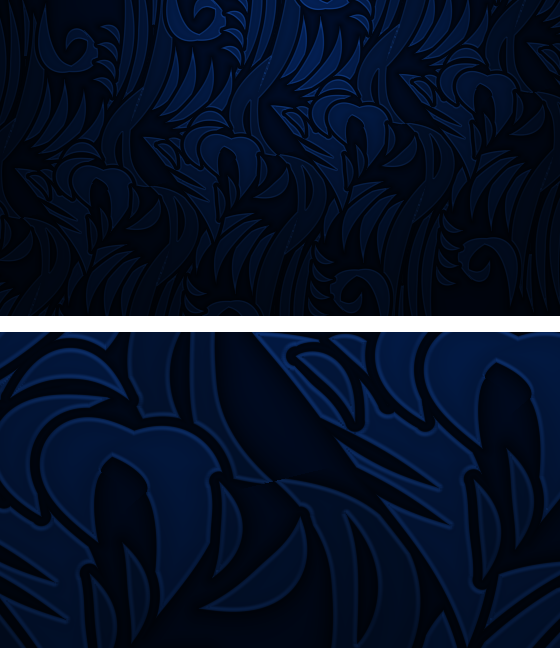
Top, the full canvas; bottom, a detail of the centre.
Write a Shadertoy shader that draws this pattern.

```glsl
#define VIEW_HEIGHT 4.32
#define STEP vec2(1.75, -0.43)
#define PIVOT vec2(3.80, 2.12)
#define GAP 0.045
#define SHADOW_WIDTH 0.07
#define RIM_WIDTH 0.011
#define LEAF_COLOR vec3(0.012, 0.122, 0.325)
#define GROOVE_COLOR vec3(0.001, 0.052, 0.165)
#define RIM_COLOR vec3(0.06, 0.15, 0.29)
#define AMBIENT 0.30
#define GLOW 0.76

const float PI = 3.14159265;
float relief = 1e3;  // signed distance to the raised leaves
float tone = 1.0;    // brightness of the nearest leaf

// Height measured across the slanted rows
float rowHeight(vec2 p) { return p.y - p.x * STEP.y / STEP.x; }

// Move p to the repeat closest to the chord a-c
vec2 repeatNear(vec2 p, vec2 a, vec2 c) {
    float rise = rowHeight(c) - rowHeight(a);
    float offset = rowHeight(p) - rowHeight(0.5 * (a + c));
    float t = clamp(0.5 + offset * rise / (rise * rise + 0.05), 0.0, 1.0);
    return p - STEP * round((p.x - mix(a.x, c.x, t)) / STEP.x);
}

// Distance to a quadratic curve whose width swells between pointed ends
float leaf(vec2 p, vec2 a, vec2 b, vec2 c, float width, float peak) {
    p = repeatNear(p, a, c);
    vec2 u = b - a, v = a - 2.0 * b + c, d = a - p;
    float k = 1.0 / dot(v, v);
    float kx = k * dot(u, v);
    float ky = k * (2.0 * dot(u, u) + dot(d, v)) / 3.0;
    float kz = k * dot(d, u);
    float m = ky - kx * kx;
    float q = kx * (2.0 * kx * kx - 3.0 * ky) + kz;
    float h = q * q + 4.0 * m * m * m;
    vec2 t;
    if (h >= 0.0) {
        vec2 r = 0.5 * (vec2(1, -1) * sqrt(h) - q);
        r = sign(r) * pow(abs(r), vec2(1.0 / 3.0));
        t = vec2(r.x + r.y - kx);
    } else {
        float z = sqrt(-m);
        float angle = acos(clamp(q / (2.0 * m * z), -1.0, 1.0)) / 3.0;
        float s = sin(angle) * sqrt(3.0), e = cos(angle);
        t = vec2(2.0 * e, -s - e) * z - kx;
    }
    t = clamp(t, 0.0, 1.0);
    vec2 f = d + (2.0 * u + v * t.x) * t.x;
    vec2 g = d + (2.0 * u + v * t.y) * t.y;
    vec2 best = dot(f, f) < dot(g, g) ? vec2(length(f), t.x) : vec2(length(g), t.y);
    return best.x - width * sin(PI * pow(best.y, peak));
}

// Lay a shape on top, separated by a groove
void inlay(float shape, float shade) {
    relief = max(relief, GAP - shape);
    if (shape < relief) { relief = shape; tone = shade; }
}

void carve(float slit) { relief = max(relief, -slit); }

// Tall ribbons, strand fan, spiral and crescents
void outerRow(vec2 p) {
    for (float i = 0.0; i < 3.0; i++) {
        vec2 o = vec2(-0.19, 0.02) * i;
        inlay(leaf(p, vec2(3.80, -0.9) + o, vec2(4.10, 0.3) + o, vec2(3.50, 1.15) + o, 0.075, 0.9), 0.85);
    }
    for (float i = 0.0; i < 5.0; i++) {
        float f = i / 4.0;
        vec2 top = mix(vec2(2.10, 0.38), vec2(3.16, 0.92), f);
        vec2 bend = mix(vec2(2.22, 1.10), vec2(3.17, 1.58), f);
        vec2 tip = mix(vec2(1.98, 1.42), vec2(2.36, 1.76), f);
        inlay(leaf(p, top, bend, tip, 0.095, 1.15), 1.05 - 0.06 * f);
    }
    float ribbon = leaf(p, vec2(3.75, 0.72), vec2(2.88, 1.75), vec2(3.82, 2.14), 0.20, 1.0);
    ribbon = min(ribbon, leaf(p, vec2(3.95, -0.7), vec2(4.2, 0.5), vec2(3.38, 1.5), 0.13, 1.0));
    inlay(ribbon, 0.74);
    carve(leaf(p, vec2(3.42, 1.38), vec2(3.30, 1.70), vec2(3.47, 1.97), 0.045, 0.8));
    float spiral = leaf(p, vec2(2.38, -0.4), vec2(2.22, 0.66), vec2(2.88, 0.48), 0.11, 1.0);
    spiral = min(spiral, leaf(p, vec2(2.58, 0.54), vec2(3.22, 0.46), vec2(2.90, -0.02), 0.10, 0.9));
    spiral = min(spiral, leaf(p, vec2(3.06, 0.22), vec2(2.74, -0.18), vec2(2.65, 0.26), 0.075, 1.1));
    inlay(spiral, 1.0);
    for (float i = 0.0; i < 4.0; i++) {
        vec2 o = vec2(0.03, -0.24) * i;
        inlay(leaf(p, vec2(3.02, 0.66) + o, vec2(3.27, 0.62) + o, vec2(3.29, 0.90) + o, 0.05, 1.0), 0.95);
    }
}

// Broad slit leaf, comma hook and small leaves
void middleRow(vec2 p) {
    inlay(leaf(p, vec2(3.70, 1.44), vec2(4.74, 1.93), vec2(4.68, 2.88), 0.24, 0.9), 1.0);
    for (float i = 0.0; i < 2.0; i++) {
        vec2 o = vec2(0.05, 0.17) * i;
        carve(leaf(p, vec2(3.83, 1.73) + o, vec2(4.15, 1.95) + o, vec2(4.55, 2.15) + o, 0.035, 1.4));
    }
    for (float i = 0.0; i < 3.0; i++) {
        vec2 o = vec2(0.15, -0.08) * i;
        inlay(leaf(p, vec2(2.15, 1.98) + o, vec2(2.36, 2.0) + o, vec2(2.42, 2.28) + o, 0.055, 0.8), 0.9);
    }
    inlay(leaf(p, vec2(2.74, 2.28), vec2(2.40, 1.82), vec2(3.06, 1.74), 0.12, 0.9), 1.0);
    inlay(leaf(p, vec2(2.60, 1.74), vec2(2.88, 1.42), vec2(3.14, 1.75), 0.07, 1.0), 1.0);
    float hook = leaf(p, vec2(3.20, 2.82), vec2(3.70, 1.88), vec2(2.98, 1.98), 0.18, 1.1);
    hook = min(hook, leaf(p, vec2(3.24, 1.93), vec2(2.66, 1.86), vec2(3.00, 2.40), 0.15, 1.0));
    inlay(hook, 1.0);
    inlay(leaf(p, vec2(3.55, 2.12), vec2(3.68, 2.35), vec2(3.52, 2.56), 0.05, 1.0), 0.85);
    inlay(leaf(p, vec2(3.92, 2.28), vec2(3.92, 2.64), vec2(3.46, 2.70), 0.09, 1.0), 0.85);
    for (float i = 0.0; i < 2.0; i++) {
        vec2 o = vec2(-0.15, 0.14) * i;
        inlay(leaf(p, vec2(3.11, 2.40) + o, vec2(3.24, 2.62) + o, vec2(3.15, 2.86) + o, 0.05, 1.0), 0.8);
    }
}

void mainImage(out vec4 fragColor, in vec2 fragCoord) {
    vec2 uv = fragCoord / iResolution.xy;
    float pixel = VIEW_HEIGHT / iResolution.y;
    vec2 p = vec2(fragCoord.x, iResolution.y - fragCoord.y) * pixel;

    // The outer row returns below the pivot, turned half around
    bool below = rowHeight(p) > rowHeight(PIVOT);
    outerRow(below ? 2.0 * PIVOT - p : p);
    middleRow(p);

    // Embossed edges: soft outer shadow, thin lit rim
    vec2 normal = vec2(dFdx(relief), dFdy(relief));
    normal /= length(normal) + 1e-5;
    float raised = smoothstep(0.7 * pixel, -0.7 * pixel, relief);
    float shadow = 0.65 * exp(-max(relief, 0.0) / SHADOW_WIDTH);
    float rimWidth = max(RIM_WIDTH, 0.8 * pixel);
    float rim = 1.0 - smoothstep(0.0, 1.6 * rimWidth, abs(relief + rimWidth));
    rim *= 0.25 + 0.5 * abs(dot(normal, vec2(0.35, 0.94)));
    float shade = tone * (0.88 + 0.12 * smoothstep(0.0, 0.15, -relief));
    vec3 color = mix(GROOVE_COLOR * (1.0 - shadow), LEAF_COLOR * shade, raised);
    color += RIM_COLOR * rim;

    // Glow from the upper middle
    vec2 away = (uv - vec2(0.52, 0.98)) * vec2(1.4, 0.9);
    float light = AMBIENT + GLOW * exp(-3.6 * dot(away, away));
    fragColor = vec4(color * light, 1.0);
}
```
